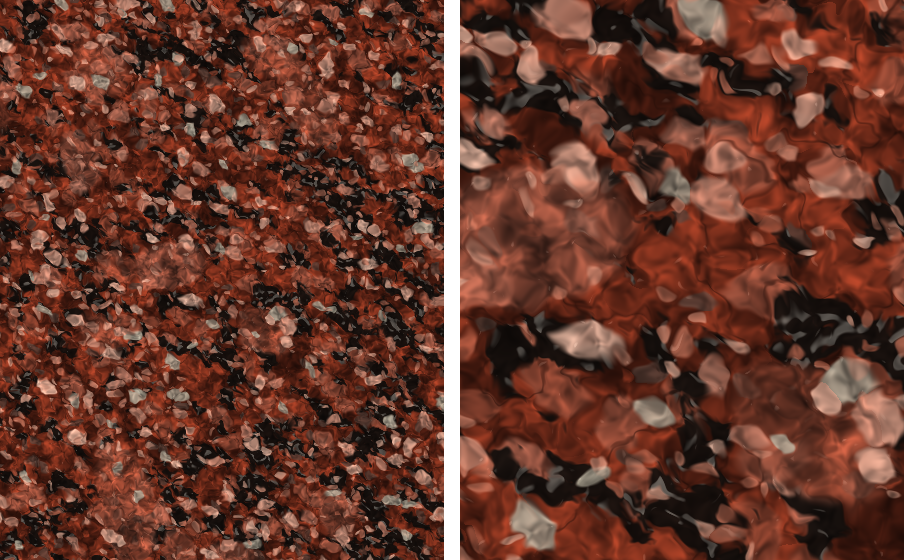
Left, the full canvas; right, a detail of the centre.
Write a Shadertoy shader that draws this texture.

```glsl
const vec3 DEEP_RED   = vec3(0.23, 0.085, 0.05);
const vec3 BRICK_RED  = vec3(0.55, 0.21, 0.125);
const vec3 ROSE       = vec3(0.60, 0.36, 0.29);
const vec3 SALMON     = vec3(0.64, 0.31, 0.22);
const vec3 GREY_BROWN = vec3(0.32, 0.24, 0.21);
const vec3 CREAM      = vec3(0.82, 0.65, 0.57);
const vec3 PALE_GREY  = vec3(0.60, 0.57, 0.51);
const vec3 BLACK_MICA = vec3(0.065, 0.05, 0.042);
const vec3 MICA_GLINT = vec3(0.38, 0.37, 0.35);

const float GRAIN_ANGLE  = -0.65;  // main direction of the crystals
const float ANGLE_SPREAD = 1.7;
const vec2  ELONGATION   = vec2(0.78, 1.25);
const float PHENO_SIZE   = 0.115;  // cell sizes, in canvas heights
const float ROSE_SIZE    = 0.042;
const float FINE_SIZE    = 0.020;
const float PALE_SIZE    = 0.028;
const float CHIP_SIZE    = 0.013;
const float MICA_FREQ    = 42.0;
const float MICA_LEVEL   = 0.59;
const float GRIT_FREQ    = 125.0;

float hash(vec2 p) {
    return fract(sin(dot(p, vec2(127.1, 311.7))) * 43758.5453);
}

mat2 rotation(float a) {
    float c = cos(a), s = sin(a);
    return mat2(c, -s, s, c);
}

float noise(vec2 p) {
    vec2 i = floor(p), f = fract(p);
    f = f * f * (3.0 - 2.0 * f);
    return mix(mix(hash(i), hash(i + vec2(1, 0)), f.x),
               mix(hash(i + vec2(0, 1)), hash(i + vec2(1, 1)), f.x), f.y);
}

float fbm(vec2 p) {
    float sum = 0.0, amp = 0.533;
    for (int i = 0; i < 4; i++) {
        sum += amp * noise(p);
        p = rotation(0.6) * p * 2.03 + 17.3;
        amp *= 0.5;
    }
    return sum;
}

// Scattered elongated crystals: x = coverage, y = random tone
vec2 grains(vec2 p, float size, float density, float softness, float seed) {
    p /= size;
    vec2 cell = floor(p), best = vec2(0.0);
    for (int j = -1; j <= 1; j++)
    for (int i = -1; i <= 1; i++) {
        vec2 id = cell + vec2(i, j);
        vec2 key = id + seed;
        if (hash(key + 3.7) > density) continue;
        vec2 jitter = vec2(hash(key + 11.1), hash(key + 23.9)) - 0.5;
        vec2 d = p - id - 0.5 - 0.8 * jitter;
        d = rotation((hash(key + 31.3) - 0.5) * ANGLE_SPREAD) * d;
        float radius = mix(0.24, 0.52, hash(key + 47.7));
        float dist = length(d * ELONGATION) / radius;
        float cover = 1.0 - smoothstep(1.0 - softness, 1.0 + softness, dist);
        if (cover > best.x) best = vec2(cover, hash(key + 59.2));
    }
    return best;
}

void mainImage(out vec4 fragColor, in vec2 fragCoord) {
    vec2 p = fragCoord / iResolution.y;
    vec2 q = rotation(GRAIN_ANGLE) * p + 3.0;

    // Ragged outlines
    q += 0.010 * (vec2(noise(q * 60.0), noise(q * 60.0 + 41.0)) - 0.5);
    q += 0.005 * (vec2(noise(q * 150.0), noise(q * 150.0 + 73.0)) - 0.5);
    float grit = 0.55 * noise(q * GRIT_FREQ) + 0.45 * noise(q * GRIT_FREQ * 2.1 + 9.0);

    // Red feldspar matrix with fine facets
    float redness = smoothstep(0.30, 0.70, fbm(q * 38.0 + 5.0));
    vec3 color = mix(DEEP_RED, BRICK_RED, redness);
    vec2 fine = grains(q, FINE_SIZE, 0.75, 0.18, 101.0);
    vec3 facet = fine.y > 0.78 ? GREY_BROWN : mix(DEEP_RED, BRICK_RED, fine.y * 1.3);
    color = mix(color, facet, 0.75 * fine.x);

    // Large mottled crystals, then medium rose ones
    vec2 pheno = grains(q, PHENO_SIZE, 0.27, 0.13, 211.0);
    color = mix(color, mix(SALMON, ROSE, pheno.y) * (0.65 + 0.5 * redness), 0.62 * pheno.x);
    vec2 rose = grains(q, ROSE_SIZE, 0.42, 0.15, 307.0);
    color = mix(color, mix(SALMON, ROSE, rose.y) * (0.75 + 0.35 * rose.y), 0.74 * rose.x);

    // Dark seams between grains
    float seam = 1.0 - smoothstep(0.0, 0.045, abs(fbm(q * 30.0 + 19.0) - 0.5));
    color = mix(color, DEEP_RED * 0.7, 0.45 * seam * (1.0 - 0.6 * pheno.x));

    // Black mica clusters with grey glints
    float mica = fbm(q * ELONGATION * MICA_FREQ + 63.0);
    mica += 0.26 * (noise(q * 9.0 + 31.0) - 0.5) + 0.10 * (grit - 0.5);
    mica = smoothstep(MICA_LEVEL - 0.05, MICA_LEVEL + 0.05, mica);
    mica *= 1.0 - 0.7 * pheno.x;
    float glint = smoothstep(0.66, 0.86, noise(q * vec2(150.0, 210.0) + 87.0));
    color = mix(color, mix(BLACK_MICA, MICA_GLINT, 0.75 * glint), 0.95 * mica);

    // Pale crystals and tiny bright chips
    vec2 pale = grains(q, PALE_SIZE, 0.20, 0.17, 401.0);
    vec3 paleColor = pale.y > 0.70 ? PALE_GREY : mix(ROSE, CREAM, pale.y * 1.4);
    color = mix(color, paleColor, 0.85 * pale.x);
    vec2 chip = grains(q, CHIP_SIZE, 0.17, 0.25, 503.0);
    color = mix(color, mix(SALMON, CREAM, chip.y), 0.65 * chip.x);

    // Fine surface grit and sparse sparkles
    color *= 0.50 + grit;
    float sparkle = smoothstep(0.90, 0.98, noise(q * 230.0 + 131.0));
    color += 0.28 * sparkle * MICA_GLINT;

    fragColor = vec4(clamp(color, 0.0, 1.0), 1.0);
}
```
